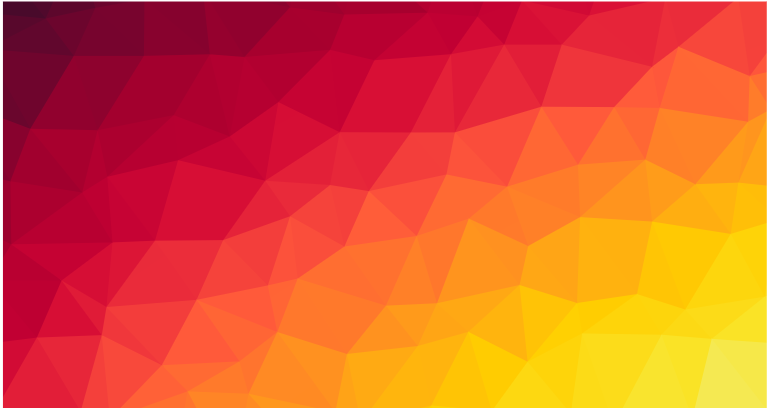
Write a WebGL 2 fragment shader that draws this background.

```glsl
#version 300 es
precision highp float;
// Low-poly facets over a diagonal ramp from dark plum through red and orange to yellow.

uniform vec2 u_resolution;
out vec4 fragColor;

const vec2 CELL = vec2(0.155, 0.142); // mesh spacing in canvas heights
const float JITTER = 0.66;            // vertex scatter as a share of one cell
const float TONE_SPREAD = 0.026;      // random tone shift between facets
const vec3 PAPER = vec3(1.0);

// Ramp stops: colour and position.
const int STOPS = 11;
const vec4 RAMP[STOPS] = vec4[STOPS](
  vec4(0.28, 0.04, 0.17, 0.00),
  vec4(0.50, 0.01, 0.18, 0.11),
  vec4(0.65, 0.00, 0.18, 0.19),
  vec4(0.76, 0.00, 0.20, 0.28),
  vec4(0.85, 0.06, 0.21, 0.34),
  vec4(0.93, 0.19, 0.23, 0.42),
  vec4(1.00, 0.35, 0.23, 0.49),
  vec4(1.00, 0.56, 0.13, 0.62),
  vec4(1.00, 0.81, 0.00, 0.78),
  vec4(0.98, 0.89, 0.15, 0.93),
  vec4(0.95, 0.93, 0.42, 1.05));

vec2 hash2(vec2 p) {
  vec3 q = fract(p.xyx * vec3(0.1031, 0.1030, 0.0973));
  q += dot(q, q.yzx + 33.33);
  return fract((q.xx + q.yz) * q.zy);
}

float cross2(vec2 a, vec2 b) {
  return a.x * b.y - a.y * b.x;
}

vec3 rampColor(float t) {
  vec3 color = RAMP[0].rgb;
  for (int i = 1; i < STOPS; i++) {
    float k = clamp((t - RAMP[i - 1].w) / (RAMP[i].w - RAMP[i - 1].w), 0.0, 1.0);
    color = mix(color, RAMP[i].rgb, k);
  }
  return color;
}

// Tone rises to the right and downward, with a darker left edge.
float toneAt(vec2 p, float aspect) {
  float u = clamp(p.x / aspect, 0.0, 1.0);
  float v = clamp(1.0 - p.y, 0.0, 1.0);
  return 0.42 * u + 0.34 * v + 0.24 * u * v + 0.06 * v * smoothstep(0.0, 0.15, u);
}

// Scattered mesh vertex; every other row is shifted by half a cell.
vec2 meshVertex(vec2 id) {
  vec2 scatter = JITTER * (hash2(id + 47.0) - 0.5);
  return (id + vec2(0.5 * mod(id.y, 2.0), 0.0) + scatter) * CELL;
}

// True when the diagonal a-c satisfies the Delaunay condition.
bool splitsAlongAC(vec2 a, vec2 b, vec2 c, vec2 d) {
  vec2 ba = a - b, bc = c - b, da = a - d, dc = c - d;
  return cross2(bc, ba) * dot(da, dc) + dot(ba, bc) * cross2(da, dc) >= 0.0;
}

// Signed distance to the line a-b, positive on its left.
float edgeDistance(vec2 p, vec2 a, vec2 b) {
  return cross2(b - a, p - a) / max(length(b - a), 1e-5);
}

// Flat facet colour, weighted by its coverage in alpha.
vec4 facet(vec2 p, vec2 a, vec2 b, vec2 c, float pixel, float aspect, float seed) {
  float inside = min(edgeDistance(p, a, b), min(edgeDistance(p, b, c), edgeDistance(p, c, a)));
  float coverage = clamp(inside / pixel + 0.5, 0.0, 1.0);
  if (coverage <= 0.0) return vec4(0.0);
  float tone = toneAt((a + b + c) / 3.0, aspect) + TONE_SPREAD * (seed - 0.5);
  return vec4(rampColor(tone), 1.0) * coverage;
}

vec3 facetMesh(vec2 p, float pixel, float aspect) {
  vec2 base = floor(p / CELL);
  vec4 sum = vec4(rampColor(toneAt(p, aspect)), 1.0) * 0.001;
  for (int j = -1; j <= 1; j++) {
    for (int i = -2; i <= 1; i++) {
      vec2 id = base + vec2(i, j);
      vec2 a = meshVertex(id);
      vec2 b = meshVertex(id + vec2(1.0, 0.0));
      vec2 c = meshVertex(id + vec2(1.0, 1.0));
      vec2 d = meshVertex(id + vec2(0.0, 1.0));
      vec2 seed = hash2(id + 91.0);
      if (splitsAlongAC(a, b, c, d)) {
        sum += facet(p, a, b, c, pixel, aspect, seed.x);
        sum += facet(p, a, c, d, pixel, aspect, seed.y);
      } else {
        sum += facet(p, a, b, d, pixel, aspect, seed.x);
        sum += facet(p, b, c, d, pixel, aspect, seed.y);
      }
    }
  }
  return sum.rgb / sum.a;
}

// Coverage of the panel inside thin left, right and top margins.
float panelMask(vec2 p, float pixel, float aspect) {
  float inside = min(min(p.x - 0.0072, aspect - 0.003 - p.x), 0.9963 - p.y);
  return clamp(inside / pixel + 0.5, 0.0, 1.0);
}

void main() {
  float pixel = 1.0 / u_resolution.y;
  float aspect = u_resolution.x * pixel;
  vec2 p = gl_FragCoord.xy * pixel;
  vec3 color = facetMesh(p, pixel, aspect);
  fragColor = vec4(mix(PAPER, color, panelMask(p, pixel, aspect)), 1.0);
}
```
